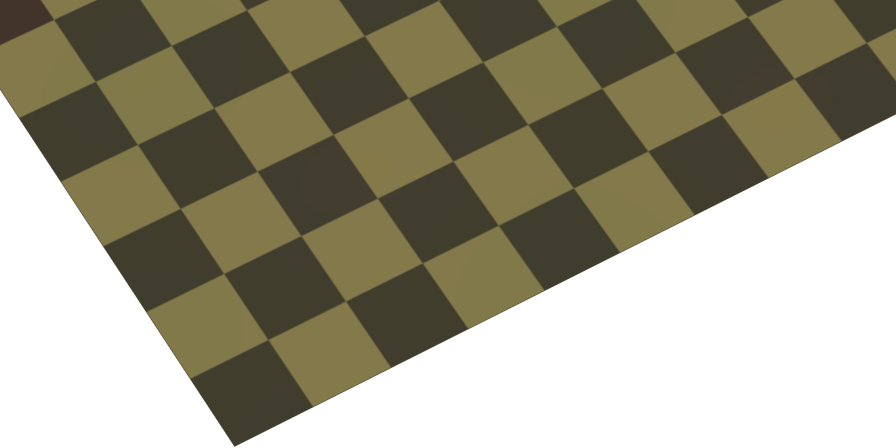
Write a WebGL 1 fragment shader that draws this pattern.

```glsl
precision highp float;

// A two-tone checkered floor seen in perspective, with one corner in view.
// Each point is mapped back to tile coordinates by inverting a projective
// map; triangle waves give the checks, and edge distances the white surround.

uniform vec2 u_resolution;

const float PI = 3.14159265;

// Floor placement, in canvas heights
const vec2 CORNER = vec2(0.5234, 0.0026);     // near corner of the floor
const vec2 AXIS_U = vec2(0.17987, 0.08896);   // one tile along the right edge
const vec2 AXIS_V = vec2(-0.09596, 0.15273);  // one tile along the left edge
const vec2 PERSPECTIVE = vec2(0.0055, 0.0082);

const float SEAM_SOFTNESS = 0.0022;
const float RIM_WIDTH = 0.0022;
const float RIM_STRENGTH = 0.4;
const float TINT_AMOUNT = 0.006;
const vec2 BROWN_TILE = vec2(0.0, 6.0);

const vec3 WHITE = vec3(1.0);
const vec3 DARK = vec3(0.252, 0.238, 0.178);
const vec3 LIGHT = vec3(0.514, 0.475, 0.290);
const vec3 BROWN = vec3(0.255, 0.205, 0.165);

float cross2(vec2 a, vec2 b) {
  return a.x * b.y - a.y * b.x;
}

// Signed distance to the nearest tile line, positive in even tiles
vec2 alternatingDistance(vec2 tile) {
  return asin(clamp(sin(PI * tile), -1.0, 1.0)) / PI;
}

// Slow, faint drift of warmth over the floor
float warmth(vec2 tile) {
  return 0.6 * sin(tile.x * 1.1 - tile.y * 0.7)
       + 0.4 * sin(tile.x * 0.6 + tile.y * 1.7 + 2.0);
}

void main() {
  vec2 p = gl_FragCoord.xy / u_resolution.y;
  float pixel = 1.0 / u_resolution.y;

  // Invert the projection by solving a 2x2 system
  vec2 u = AXIS_U - PERSPECTIVE.x * p;
  vec2 v = AXIS_V - PERSPECTIVE.y * p;
  vec2 offset = p - CORNER;
  float det = cross2(u, v);
  vec2 tile = vec2(cross2(offset, v), cross2(u, offset)) / det;

  // Tile units per canvas unit across each family of lines
  float depth = 1.0 + dot(PERSPECTIVE, tile);
  vec2 gradient = depth * vec2(length(v), length(u)) / det;

  // Checks with soft seams
  float softness = max(SEAM_SOFTNESS, 0.5 * pixel);
  vec2 side = clamp(alternatingDistance(tile) / (gradient * softness), -1.0, 1.0);
  float darkness = 0.5 + 0.5 * side.x * side.y;

  // One browner tile, and a faint tint elsewhere
  vec2 fromBrown = abs(tile - BROWN_TILE - 0.5);
  float brown = step(max(fromBrown.x, fromBrown.y), 0.5);
  vec3 color = mix(LIGHT, mix(DARK, BROWN, brown), darkness);
  color += TINT_AMOUNT * warmth(tile) * vec3(1.0, 0.0, 0.3);

  // Thin dark rim and smoothed outer edge
  vec2 edge = tile / gradient;
  float inside = min(edge.x, edge.y);
  float rim = 1.0 - smoothstep(0.0, RIM_WIDTH + pixel * 0.5, inside);
  color = mix(color, DARK, RIM_STRENGTH * rim);
  float coverage = clamp(inside / pixel + 0.5, 0.0, 1.0);

  gl_FragColor = vec4(mix(WHITE, color, coverage), 1.0);
}
```
